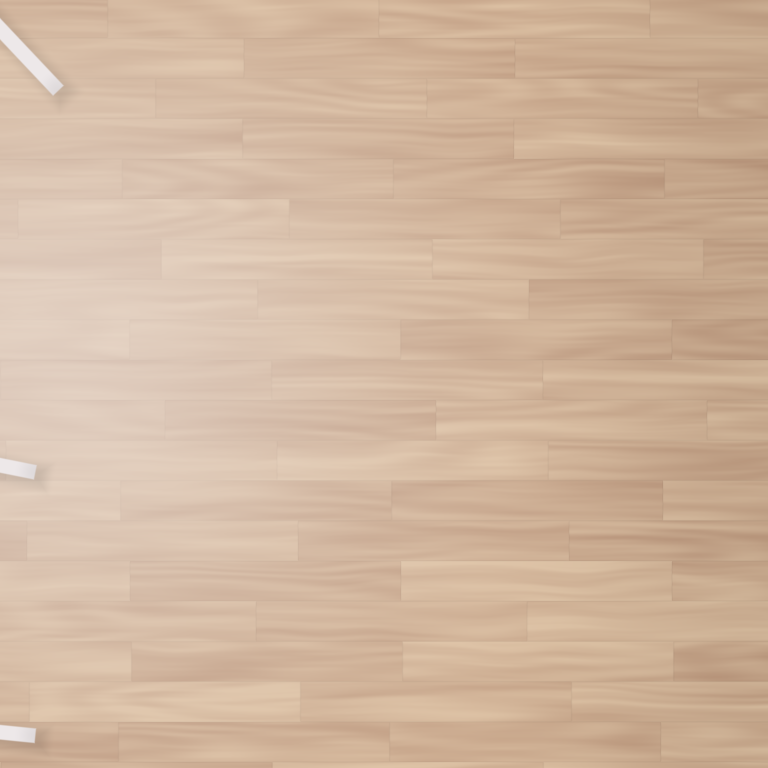
Give the GLSL for this texture, as a Shadertoy shader.

```glsl
const vec2 PLANK = vec2(0.353, 0.05236);   // length and height of one plank
const vec3 PALE_WOOD = vec3(0.865, 0.755, 0.635);
const vec3 DARK_WOOD = vec3(0.720, 0.570, 0.465);
const vec3 HAZE = vec3(0.925, 0.880, 0.855);
const vec3 LEG_WHITE = vec3(0.930, 0.910, 0.915);

float hash(vec2 p) {
    return fract(sin(dot(p, vec2(12.9898, 78.233))) * 43758.5453);
}

float noise(vec2 p) {
    vec2 cell = floor(p);
    vec2 f = fract(p);
    f = f * f * (3.0 - 2.0 * f);
    float low = mix(hash(cell), hash(cell + vec2(1.0, 0.0)), f.x);
    float high = mix(hash(cell + vec2(0.0, 1.0)), hash(cell + vec2(1.0)), f.x);
    return mix(low, high, f.y);
}

float fbm(vec2 p, int octaves) {
    float sum = 0.0, weight = 0.5, total = 0.0;
    for (int i = 0; i < octaves; i++) {
        sum += weight * noise(p);
        total += weight;
        weight *= 0.5;
        p = p * 2.03 + 17.3;
    }
    return sum / total;
}

// Long wavy streaks, 0 pale to 1 dark
float woodGrain(vec2 p, float seed) {
    vec2 q = p + vec2(seed * 37.0, seed * 11.0);
    q.y += 0.014 * (fbm(q * vec2(7.0, 16.0), 2) - 0.5);
    float broad = fbm(q * vec2(3.5, 65.0), 3);
    float fine = noise(q * vec2(11.0, 260.0));
    float rings = 0.5 + 0.5 * sin(45.0 * fbm(q * vec2(1.6, 15.0), 2));
    return 0.62 * broad + 0.18 * fine + 0.20 * rings;
}

// Staggered planks, each with its own tone and grain
vec3 floorColor(vec2 p) {
    float rowPos = p.y / PLANK.y - 0.15;
    float row = floor(rowPos);
    float stagger = 0.5 * mod(row + 1.0, 2.0) + 0.22 * (hash(vec2(row, 4.0)) - 0.5);
    float plankPos = p.x / PLANK.x + stagger;
    vec2 id = vec2(floor(plankPos), row);

    float tone = hash(id + 3.7) - 0.5;
    float grain = woodGrain(p, hash(id + 9.1));
    float dark = clamp(0.43 + 0.34 * tone + 1.05 * (grain - 0.5), 0.0, 1.0);
    vec3 color = mix(PALE_WOOD, DARK_WOOD, dark);

    // Faint seams
    vec2 f = fract(vec2(plankPos, rowPos));
    vec2 edge = min(f, 1.0 - f) * PLANK;
    float seam = 1.0 - smoothstep(0.0003, 0.0016, min(edge.x, edge.y));
    return color * (1.0 - 0.035 * seam);
}

// Soft window light from the left, falling off to the right
vec3 addLight(vec3 color, vec2 p) {
    vec2 q = (p - vec2(0.06, 0.53)) / vec2(0.50, 0.44);
    float glow = 0.64 * exp(-dot(q, q));
    color *= 1.0 - 0.05 * smoothstep(0.6, 1.0, p.x);
    return mix(color, HAZE, glow);
}

// Signed distance to a square-ended bar reaching back from its tip
float barDistance(vec2 p, vec2 tip, vec2 dir, float halfWidth) {
    vec2 d = p - tip;
    float along = dot(d, dir);
    float across = dir.x * d.y - dir.y * d.x;
    return max(abs(across) - halfWidth, -along);
}

// Three white legs fanning out past the left edge
vec3 addLegs(vec3 color, vec2 p) {
    for (int i = 0; i < 3; i++) {
        float t = float(i);
        float bend = t * (t - 1.0);
        vec2 tip = vec2(0.046 + 0.015 * bend, 0.042 + 0.343 * t + 0.077 * bend);
        vec2 dir = normalize(vec2(-1.0, 0.1 + 0.1 * t + 0.38 * bend));
        float shadow = barDistance(p - vec2(0.008, -0.006), tip, dir, 0.008);
        color *= 1.0 - 0.10 * (1.0 - smoothstep(-0.006, 0.018, shadow));
        float leg = barDistance(p, tip, dir, 0.0095);
        float shade = 1.0 - 0.06 * smoothstep(0.03, 0.0, distance(p, tip));
        color = mix(LEG_WHITE * shade, color, smoothstep(-0.0012, 0.0012, leg));
    }
    return color;
}

void mainImage(out vec4 fragColor, in vec2 fragCoord) {
    // Average 2 x 2 samples for smooth plank edges
    vec3 color = vec3(0.0);
    for (int i = 0; i < 4; i++) {
        vec2 offset = vec2(i % 2, i / 2) * 0.5 - 0.25;
        vec2 p = (fragCoord + offset) / iResolution.y;
        color += addLegs(addLight(floorColor(p), p), p);
    }
    fragColor = vec4(color / 4.0, 1.0);
}
```
